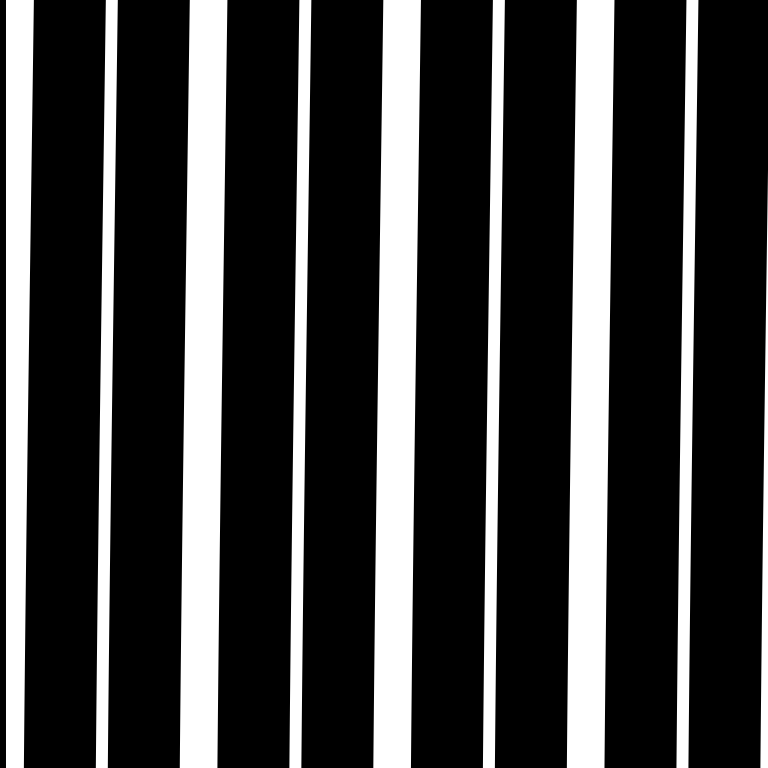
Write a Shadertoy shader that draws this pattern.

```glsl
// Slanted white bars on black, alternating wide and narrow at an even spacing.
// The bars lean along a gently bowed curve; a thin upright black margin
// covers the left side. Edges are smoothed by box coverage of one pixel.

const vec3 INK = vec3(0.0);
const vec3 PAPER = vec3(1.0);

const float PERIOD = 0.252;        // one wide bar plus one narrow bar
const float WIDE_CENTER = 0.0196;  // first wide bar at the top edge
const float WIDE_HALF = 0.0245;
const float NARROW_HALF = 0.0078;
const float MARGIN = 0.0078;

// Leftward drift of the bars at a given depth below the top edge
float leanOffset(float depth) {
    float bend = depth - 0.28;
    return 0.0144 * depth - 0.0035 * (bend * bend * bend + 0.022);
}

// Signed distance to the nearest copy of a repeating bar, negative inside
float repeatedBar(float x, float center, float halfWidth, float period) {
    float local = mod(x - center + 0.5 * period, period) - 0.5 * period;
    return abs(local) - halfWidth;
}

// Share of a pixel lying inside a shape
float coverage(float dist, float pixel) {
    return clamp(0.5 - dist / pixel, 0.0, 1.0);
}

void mainImage(out vec4 fragColor, in vec2 fragCoord) {
    vec2 uv = fragCoord / iResolution.xy;
    float pixel = 1.0 / iResolution.x;

    // Straighten the lean, then lay both bar families
    float x = uv.x + leanOffset(1.0 - uv.y);
    float wide = repeatedBar(x, WIDE_CENTER, WIDE_HALF, PERIOD);
    float narrow = repeatedBar(x, WIDE_CENTER + 0.5 * PERIOD, NARROW_HALF, PERIOD);
    float bars = coverage(min(wide, narrow), pixel);

    // Upright margin on the left
    bars *= coverage(MARGIN - uv.x, pixel);

    fragColor = vec4(mix(INK, PAPER, bars), 1.0);
}
```
